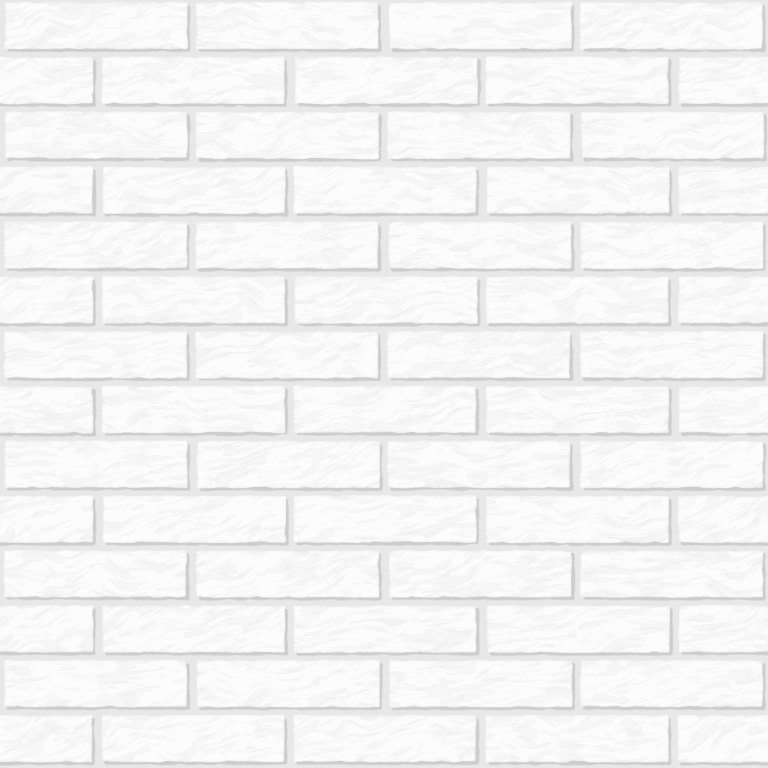
A Shadertoy shader for this texture:

```glsl
// White painted brick wall in running bond, with wispy relief and soft joint shadows.

#define GRID vec2(4.0, 14.0)             // bricks across, courses up
#define ROW_SHIFT 0.51                   // offset of alternate courses, in bricks
#define BRICK_HALF vec2(0.1198, 0.0313)  // half size of a brick face
#define CORNER 0.0035                    // corner radius
#define SHADOW_SHIFT vec2(0.0037, -0.0037)
#define EDGE_WEAR 0.0026                 // depth of chipped edges
#define STREAK_FREQ vec2(36.0, 165.0)    // relief frequency along and across
#define PAINT vec3(0.988)
#define RELIEF vec3(0.948)
#define MORTAR vec3(0.908)
#define SHADOW vec3(0.805)

float hash(vec2 p) {
    vec3 q = fract(p.xyx * 0.1031);
    q += dot(q, q.yzx + 33.33);
    return fract((q.x + q.y) * q.z);
}

float valueNoise(vec2 p) {
    vec2 i = floor(p), f = fract(p);
    f = f * f * (3.0 - 2.0 * f);
    return mix(mix(hash(i), hash(i + vec2(1, 0)), f.x),
               mix(hash(i + vec2(0, 1)), hash(i + vec2(1, 1)), f.x), f.y);
}

float layeredNoise(vec2 p) {
    float sum = 0.0, weight = 0.55;
    for (int k = 0; k < 3; k++) {
        sum += weight * valueNoise(p);
        p = p * 2.03 + 17.3;
        weight *= 0.5;
    }
    return sum / 0.9625;
}

// Rounded box whose outline is eaten inwards by noise
float wornBrick(vec2 p, vec2 seed) {
    vec2 d = abs(p) - BRICK_HALF + CORNER;
    float box = length(max(d, 0.0)) + min(max(d.x, d.y), 0.0) - CORNER;
    float chip = valueNoise(p * 75.0 + seed);
    float grain = valueNoise(p * 230.0 + seed);
    return box + EDGE_WEAR * (chip * chip * 0.8 + grain * 0.25);
}

// Slanted wisps that bend along the face, differing from brick to brick
float wisps(vec2 p, vec2 seed) {
    float slope = mix(-0.05, 0.4, hash(seed + 5.0));
    vec2 q = vec2(p.x + slope * p.y, p.y - slope * p.x) * STREAK_FREQ;
    q.y += 3.5 * valueNoise(p * 26.0 + seed);
    float broad = smoothstep(0.50, 0.62, layeredNoise(q + seed));
    float fine = smoothstep(0.56, 0.68, layeredNoise(q * 1.7 + seed + 40.0));
    return 0.6 * broad + 0.4 * fine;
}

void mainImage(out vec4 fragColor, in vec2 fragCoord) {
    vec2 uv = fragCoord / iResolution.xy;
    float pixel = 1.0 / min(iResolution.x, iResolution.y);

    // Brick cell; wrapped ids keep the opposite borders identical
    vec2 grid = uv * GRID;
    float row = floor(grid.y);
    grid.x -= ROW_SHIFT * (1.0 - mod(row, 2.0));
    vec2 id = vec2(mod(floor(grid.x), GRID.x), row);
    vec2 seed = 20.0 + 60.0 * vec2(hash(id + 3.0), hash(id + 31.0));

    // Position on the face, with slight laying errors
    vec2 p = (fract(grid) - 0.5) / GRID - vec2(-0.0004, 0.0025);
    p -= (vec2(hash(id + 57.0), hash(id + 83.0)) - 0.5) * vec2(0.0028, 0.0008);

    float faceDist = wornBrick(p, seed);
    float shadowDist = wornBrick(p - SHADOW_SHIFT, seed + 9.0);

    // Mortar, dropped shadow, then the painted face
    vec3 color = MORTAR;
    float soft = max(pixel, 0.0012);
    color = mix(color, SHADOW, 1.0 - smoothstep(-soft, soft, shadowDist));
    vec3 paint = mix(PAINT, RELIEF, wisps(p, seed));
    paint -= 0.025 * smoothstep(-0.003, 0.0, faceDist);
    float edge = 0.75 * pixel;
    color = mix(color, paint, 1.0 - smoothstep(-edge, edge, faceDist));

    fragColor = vec4(color, 1.0);
}
```
